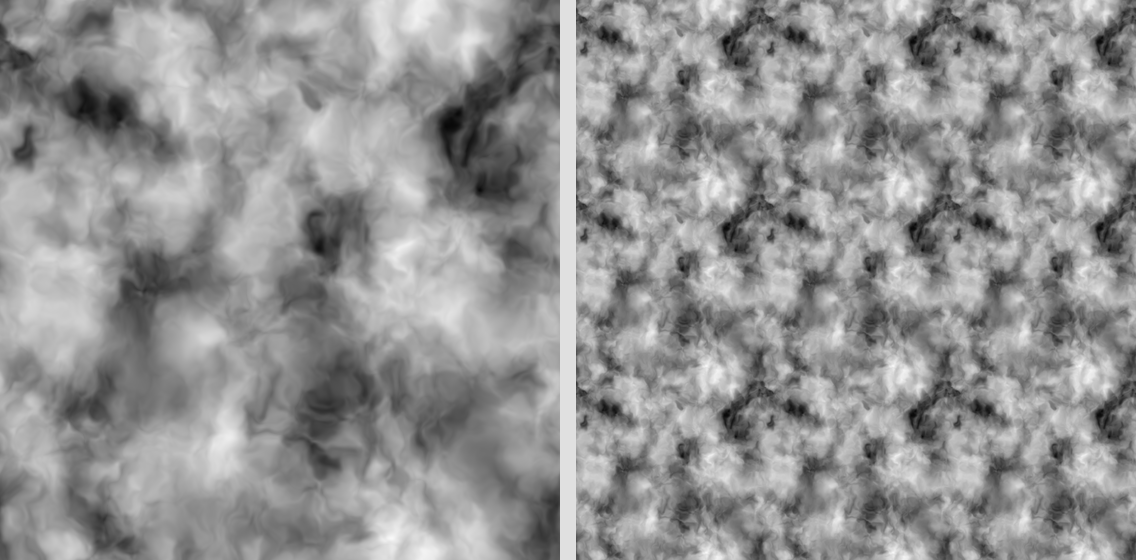
Left, the tile; right, the same tile 3 across and 3 down.
Write a Shadertoy shader that draws this texture.

```glsl
// Seamless grey cloudy grunge: soft mottling, pale glows, dark oval smudges and faint creases.

// Three random values per cell; cell indices wrap so that the pattern repeats.
vec3 hash3(vec2 cell, vec2 cells, float seed) {
    ivec2 n = ivec2(cells + 0.5);
    ivec2 c = (ivec2(floor(cell + 0.5)) + n) % n;
    uvec3 v = uvec3(uint(c.x), uint(c.y), uint(seed + 0.5)) * 1664525u + 1013904223u;
    for (int i = 0; i < 2; i++) {
        v.x += v.y * v.z;
        v.y += v.z * v.x;
        v.z += v.x * v.y;
        v ^= v >> 16u;
    }
    return vec3(v & 65535u) / 65535.0;
}

// Cellular noise: one soft signed bump per cell, wrapping after "cells" repeats.
float bumps(vec2 uv, vec2 cells, float seed) {
    vec2 p = fract(uv) * cells, base = floor(p);
    float sum = 0.0;
    for (int y = -1; y <= 1; y++)
    for (int x = -1; x <= 1; x++) {
        vec2 cell = base + vec2(x, y);
        vec3 rnd = hash3(cell, cells, seed);
        vec2 d = p - cell - rnd.xy;
        float k = max(1.0 - dot(d, d), 0.0);
        sum += k * k * (2.0 * rnd.z - 1.0);
    }
    return sum;
}

// Sparse dark ovals, crisper and deeper toward their lower right.
float smudges(vec2 uv, vec2 cells, float seed) {
    vec2 p = fract(uv) * cells, base = floor(p);
    float dark = 0.0;
    for (int y = -1; y <= 1; y++)
    for (int x = -1; x <= 1; x++) {
        vec2 cell = base + vec2(x, y);
        vec3 rnd = hash3(cell, cells, seed);
        vec3 look = hash3(cell, cells, seed + 1.0);
        vec2 d = (p - cell - rnd.xy) / (vec2(0.38, 0.48) * mix(0.6, 1.2, look.x));
        d.x += 0.25 * d.y;
        float side = clamp(0.65 + 0.35 * dot(d, vec2(0.6, -0.8)), 0.0, 1.0);
        float oval = smoothstep(1.0, mix(-0.1, 0.45, side), length(d));
        dark = max(dark, oval * side * step(rnd.z, 0.3) * mix(0.5, 1.0, look.y));
    }
    return dark;
}

void mainImage(out vec4 fragColor, in vec2 fragCoord) {
    vec2 uv = fragCoord / iResolution.xy;

    // Bend the domain so that the bumps become ragged clouds
    vec2 warp = 0.02 * vec2(bumps(uv, vec2(9.0, 8.0), 1.0), bumps(uv, vec2(8.0, 9.0), 2.0));
    warp += 0.010 * vec2(bumps(uv, vec2(23.0, 21.0), 3.0), bumps(uv, vec2(21.0, 23.0), 4.0));
    vec2 fine = 0.005 * vec2(bumps(uv, vec2(47.0), 5.0), bumps(uv, vec2(51.0), 6.0));
    vec2 q = uv + warp + fine;

    // Cloud layers, slightly taller than wide
    float grey = 0.525;
    grey += 0.25 * bumps(uv + 0.6 * warp + fine, vec2(5.0, 4.0), 11.0);
    grey += 0.22 * bumps(q, vec2(9.0, 7.0), 12.0);
    grey += 0.15 * bumps(q, vec2(18.0, 15.0), 13.0);

    // Broad pale glows
    float glow = smoothstep(0.3, 1.0, bumps(uv + 0.5 * warp, vec2(6.0, 4.0), 21.0));
    grey = mix(grey, 0.93, 0.5 * glow);

    // Finer mottling and soft cusped creases, rougher in some patches and in the shadows
    float rough = 1.0 + 0.5 * bumps(uv, vec2(7.0, 8.0), 42.0);
    rough *= mix(1.25, 0.7, smoothstep(0.3, 0.85, grey));
    float detail = 0.08 * bumps(q, vec2(35.0, 30.0), 14.0);
    detail += 0.045 * bumps(q + fine, vec2(68.0, 60.0), 15.0);
    detail += 0.016 * bumps(q, vec2(128.0, 116.0), 16.0);
    detail += 0.09 * (min(abs(bumps(q + fine, vec2(25.0, 21.0), 41.0)), 0.7) - 0.33);
    grey += detail * rough;

    // Dark smudges with mottled insides
    float mottle = 0.85 + 0.3 * bumps(q, vec2(58.0, 54.0), 22.0);
    grey -= 0.33 * smudges(uv + 0.9 * warp + 1.5 * fine, vec2(9.0, 8.0), 31.0) * mottle;

    fragColor = vec4(vec3(clamp(grey, 0.02, 0.99)), 1.0);
}
```
